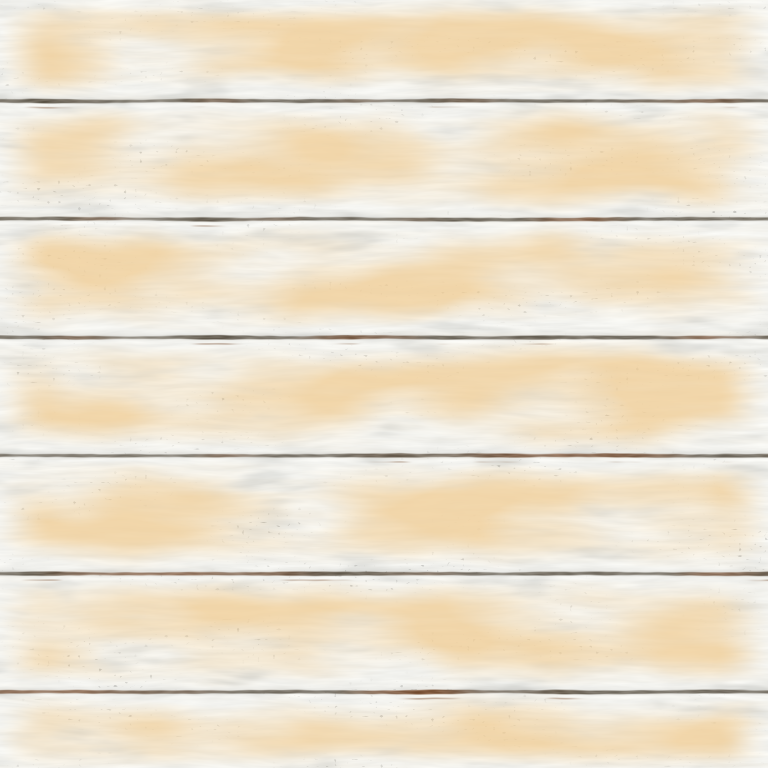
Reproduce this texture procedurally as a WebGL 1 fragment shader.

```glsl
precision highp float;

// Whitewashed horizontal planks with soft honey-coloured patches, fine grain
// and thin weathered seams. Planks come from fract() of a scaled y coordinate;
// gradient noise, stretched along x, drives the patches, grain and wear.

uniform vec2 u_resolution;

#define PITCH 0.1539         // plank height
#define FIRST_SEAM 0.0990    // height of the lowest seam
#define SEAM_HALF 0.0022     // half width of a seam
#define SEAM_WOBBLE 0.0012   // how far a seam strays from straight
#define PATCH_SCALE vec2(4.6, 1.7)
#define PATCH_CONTRAST 1.25
#define GRAIN 0.035          // brightness of the wood grain
#define SPECKS 0.16          // strength of the dark pits

const vec3 WHITEWASH = vec3(0.955, 0.955, 0.940);
const vec3 HONEY     = vec3(0.945, 0.838, 0.665);
const vec3 COOL_GREY = vec3(0.760, 0.765, 0.750);
const vec3 SEAM_DARK = vec3(0.400, 0.370, 0.320);
const vec3 SEAM_RUST = vec3(0.500, 0.340, 0.230);

float hash(vec2 p) {
  vec3 q = fract(vec3(p.xyx) * 0.1031);
  q += dot(q, q.yzx + 33.33);
  return fract((q.x + q.y) * q.z);
}

// Gradient noise, roughly -0.7 to 0.7
float corner(vec2 cell, vec2 offset) {
  float angle = 6.2832 * hash(cell);
  return dot(vec2(cos(angle), sin(angle)), offset);
}

float noise(vec2 p) {
  vec2 i = floor(p), f = p - i;
  vec2 u = f * f * f * (f * (f * 6.0 - 15.0) + 10.0);
  vec2 e = vec2(1.0, 0.0);
  return mix(mix(corner(i, f), corner(i + e.xy, f - e.xy), u.x),
             mix(corner(i + e.yx, f - e.yx), corner(i + e.xx, f - e.xx), u.x), u.y);
}

float fbm(vec2 p) {
  float sum = 0.0, amp = 1.0;
  for (int k = 0; k < 3; k++) {
    sum += amp * noise(p);
    p = p * 2.03 + 17.3;
    amp *= 0.5;
  }
  return sum;
}

// Amount of honey stain: strongest mid-plank, fading at seams and canvas rim
float stain(vec2 p, float row) {
  float plank = floor(row), v = fract(row);
  float ragged = 0.10 * noise(vec2(p.x * 9.0, plank * 7.3));
  float body = smoothstep(0.04, 0.34, v + ragged) * smoothstep(0.02, 0.32, 1.0 - v + ragged);
  vec2 rim = smoothstep(vec2(-0.01, -0.005), vec2(0.07, 0.035), min(p, 1.0 - p));
  vec2 q = vec2(p.x, v) * PATCH_SCALE + vec2(plank * 13.7, plank * 5.1) + 40.0;
  float patches = noise(q) + 0.35 * noise(q * 2.1 + 9.0);
  return body * rim.x * rim.y * clamp(0.72 + PATCH_CONTRAST * patches, 0.12, 1.0);
}

void main() {
  vec2 p = gl_FragCoord.xy / u_resolution;
  float pixel = 1.0 / u_resolution.y;
  float row = (p.y - FIRST_SEAM) / PITCH;
  vec2 shift = vec2(floor(row) * 3.7 + 30.0, 50.0);

  // Stain over whitewash, broken up by streaks
  float streak = fbm(vec2(p.x * 5.0, p.y * 65.0) + shift);
  float warm = stain(p, row);
  float bare = 1.0 - warm;
  vec3 color = mix(WHITEWASH, HONEY, clamp(warm + 0.10 * streak, 0.0, 1.0));

  // Grey scuffs and wavy grain, clearest where the whitewash shows
  float scuff = smoothstep(0.05, 0.75, fbm(vec2(p.x * 8.0, p.y * 34.0) + shift + 70.0));
  color = mix(color, COOL_GREY, 0.40 * scuff * bare);
  float bend = 1.3 * noise(vec2(p.x * 6.0, p.y * 18.0) + shift);
  float grain = fbm(vec2(p.x * 14.0, p.y * 125.0 + bend) + shift);
  color += GRAIN * grain * (0.25 + bare);

  // Fine pits gathered in worn areas
  float pit = smoothstep(0.34, 0.60, noise(p * vec2(150.0, 230.0) + 11.0));
  float worn = smoothstep(-0.10, 0.45, noise(p * vec2(5.0, 22.0) + shift));
  color -= SPECKS * pit * worn * (0.25 + 0.75 * bare);

  // Signed height above the nearest, slightly crooked seam
  float seam = floor(row + 0.5);
  float along = seam * 9.1 + 20.0;
  float wobble = noise(vec2(p.x * 7.0, along)) + 0.5 * noise(vec2(p.x * 45.0, along));
  float height = (row - seam) * PITCH + SEAM_WOBBLE * wobble;
  float wear = fbm(vec2(p.x * 9.0, along + 4.5));

  // Pale lip and a broken hairline crack just below each seam
  color += 0.035 * exp(-pow((height + 0.005) / 0.003, 2.0));
  float crack = 1.0 - smoothstep(0.0003, 0.0006 + pixel, abs(height + 0.0085));
  color = mix(color, SEAM_RUST, 0.40 * crack * smoothstep(0.15, 0.6, wear));

  // Seam: soft shadow, then a core varying in width, tint and depth
  color *= 1.0 - 0.12 * exp(-abs(height) / 0.0035);
  float halfWidth = SEAM_HALF * (1.0 + 0.55 * wear);
  float core = 1.0 - smoothstep(halfWidth - pixel, halfWidth + pixel, abs(height));
  float rust = smoothstep(-0.05, 0.55, noise(vec2(p.x * 6.0, along + 2.4)));
  vec3 seamColor = mix(SEAM_DARK, SEAM_RUST, rust);
  seamColor += 0.12 * noise(vec2(p.x * 60.0, p.y * 400.0));
  color = mix(color, seamColor, core * clamp(0.80 + 0.35 * wear, 0.45, 1.0));

  gl_FragColor = vec4(clamp(color, 0.0, 1.0), 1.0);
}
```
